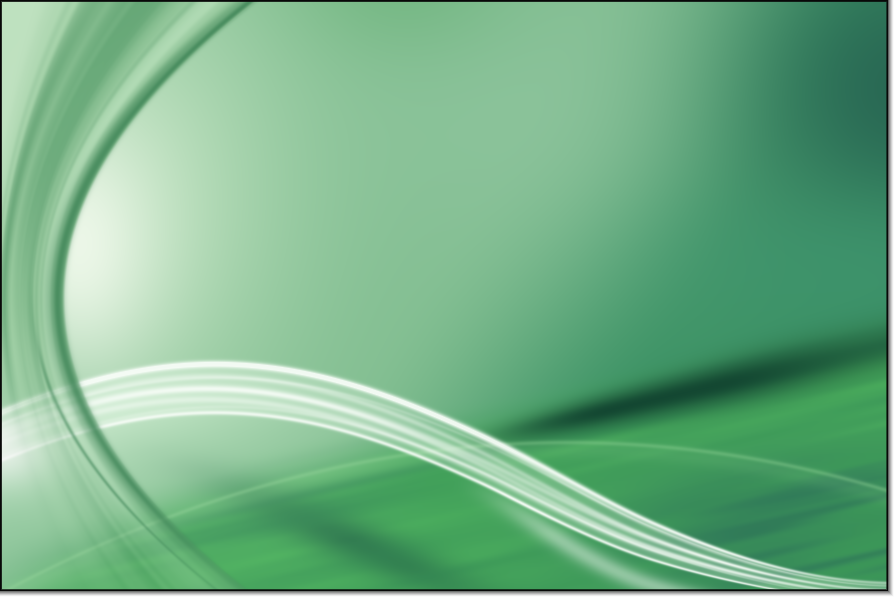
This background is drawn by a Shadertoy shader. Its source:

```glsl
// Abstract green backdrop: a soft diagonal glow, slanted blurred streaks,
// a white wave of fine strands and a bowed translucent ribbon at the left.
// Curves are closed formulas; Gaussian lines and stretched value noise add detail.

float hash(vec2 p) {
    vec3 q = fract(vec3(p.xyx) * 0.1031);
    q += dot(q, q.yzx + 33.33);
    return fract((q.x + q.y) * q.z);
}

float noise(vec2 p) {
    vec2 i = floor(p), f = fract(p);
    f = f * f * (3.0 - 2.0 * f);
    return mix(mix(hash(i), hash(i + vec2(1, 0)), f.x),
               mix(hash(i + vec2(0, 1)), hash(i + vec2(1, 1)), f.x), f.y);
}

float gauss(float d, float width) {
    return exp(-d * d / (width * width));
}

float blob(vec2 p, vec2 center, vec2 size) {
    vec2 d = (p - center) / size;
    return exp(-dot(d, d));
}

// Upper field: pale at the left, deep teal in the upper right
vec3 glowField(vec2 p) {
    float diagonal = p.x - 0.6 * p.y;
    vec3 col = mix(vec3(0.50, 0.74, 0.56), vec3(0.23, 0.57, 0.39),
                   smoothstep(0.38, 0.88, diagonal));
    col = mix(col, vec3(0.56, 0.77, 0.62), 0.7 * blob(p, vec2(0.88, 0.82), vec2(0.34, 0.3)));
    col = mix(col, vec3(0.40, 0.69, 0.46), 0.6 * blob(p, vec2(0.65, 1.04), vec2(0.2, 0.13)));
    col = mix(col, vec3(0.15, 0.39, 0.32), 0.9 * blob(p, vec2(1.52, 0.85), vec2(0.25, 0.24)));
    col = mix(col, vec3(0.25, 0.59, 0.44), 0.6 * blob(p, vec2(1.45, 0.56), vec2(0.3, 0.12)));
    col = mix(col, vec3(0.76, 0.89, 0.76), 0.8 * blob(p, vec2(0.24, 0.68), vec2(0.27, 0.42)));
    return mix(col, vec3(0.95, 0.98, 0.93), 0.9 * blob(p, vec2(0.13, 0.59), vec2(0.14, 0.22)));
}

// Lower field: vivid green with slanted streaks and a dark shaft above it
vec3 addStreaks(vec3 col, vec2 p) {
    float rise = p.y - 0.277 - 0.23 * (p.x - 0.84);
    float below = smoothstep(0.07, -0.05, rise) * smoothstep(0.2, 0.5, p.x + (0.3 - p.y));
    float grain = noise(vec2(p.x * 2.0, rise * 32.0)) * 0.6
                + noise(vec2(p.x * 4.0 + 7.0, rise * 75.0)) * 0.4;
    vec3 vivid = mix(vec3(0.22, 0.57, 0.34), vec3(0.31, 0.71, 0.37), grain);
    col = mix(col, vivid, below);

    float corner = blob(p, vec2(1.45, 0.10), vec2(0.4, 0.13));
    col = mix(col, vec3(0.14, 0.38, 0.34), corner * smoothstep(0.1, 0.75, grain) * 0.95);

    // Dark patches sinking to the right beneath the wave
    float sink = p.y - 0.12 + 0.42 * (p.x - 0.53);
    float patches = gauss(sink, 0.04) * gauss(p.x - 0.6, 0.22);
    col = mix(col, vec3(0.15, 0.42, 0.29), patches * (0.45 + 0.4 * grain));

    float shaft = gauss(rise + 0.004, 0.022 + 0.018 * smoothstep(0.8, 1.4, p.x))
                * smoothstep(0.72, 1.02, p.x) * (1.0 - 0.4 * smoothstep(1.2, 1.5, p.x));
    col = mix(col, vec3(0.06, 0.25, 0.18), shaft * 0.92);

    float arc = p.y - 0.26 + 0.28 * (p.x - 0.95) * (p.x - 0.95);
    return mix(col, vec3(0.56, 0.82, 0.58), 0.35 * gauss(arc, 0.004) + 0.13 * gauss(arc + 0.012, 0.015));
}

// White wave: bright rims, a translucent body and fine strands
vec3 addWave(vec3 col, vec2 p) {
    float crest = 0.217 + 0.178 * cos((p.x - 0.36) * 2.75) - 0.012 * smoothstep(0.8, 1.1, p.x);
    float thickness = 0.085 * mix(1.0, 0.42, smoothstep(0.85, 1.4, p.x));
    float drop = crest - p.y, s = drop / thickness;
    float leftness = 1.0 - smoothstep(0.15, 0.75, p.x);

    float haze = smoothstep(0.0, 0.05, drop) * exp(-max(drop - 0.08, 0.0) * 9.0);
    col = mix(col, vec3(0.80, 0.92, 0.81), 0.75 * haze * leftness);
    float body = smoothstep(0.0, 0.12, s) * smoothstep(1.06, 0.94, s);
    col = mix(col, vec3(0.84, 0.94, 0.85), body * (0.3 + 0.25 * leftness));

    float light = 0.9 * gauss(s - 0.05, 0.07) + 0.85 * gauss(s - 1.0, 0.045);
    for (int i = 0; i < 7; i++) {
        float k = float(i), id = hash(vec2(k, 4.0));
        float offset = 0.12 + 0.12 * k + 0.08 * sin(p.x * 3.5 + id * 6.3);
        light += (0.15 + 0.4 * id) * gauss(s - offset, 0.03 + 0.05 * id);
    }
    // Pale veil fanning out below the falling end
    light += 0.45 * gauss(s - 1.2 - 0.5 * smoothstep(0.8, 1.15, p.x), 0.25)
           * smoothstep(0.75, 0.95, p.x) * (1.0 - smoothstep(1.1, 1.3, p.x));
    light *= 1.0 - 0.5 * smoothstep(1.2, 1.48, p.x);
    col = mix(col, vec3(0.97, 0.99, 0.97), clamp(light, 0.0, 0.94));
    return mix(col, vec3(0.96), 0.7 * blob(p, vec2(0.0, 0.25), vec2(0.1, 0.06)));
}

// Bowed ribbon: t runs from its right rim (0) to its left rim (1)
vec3 addRibbon(vec3 col, vec2 p) {
    float bow = (p.y - 0.5) * (p.y - 0.5);
    float u = 0.107 + 1.3 * bow - p.x;
    float t = u / (0.1 + 0.72 * bow);
    float upper = smoothstep(0.22, 0.5, p.y);
    float inside = smoothstep(-0.003, 0.004, u);
    float strands = noise(vec2(t * 9.0, p.y * 1.5)) * 0.6 + noise(vec2(t * 24.0, p.y)) * 0.4;

    vec3 silk = mix(vec3(0.35, 0.61, 0.42), vec3(0.66, 0.84, 0.67), strands);
    silk = mix(silk, vec3(0.74, 0.89, 0.75), 0.7 * gauss(t - 0.28, 0.1));
    silk = mix(silk, vec3(0.33, 0.61, 0.41), 0.65 * gauss(t - 0.68, 0.22) * smoothstep(0.4, 0.75, p.y));
    silk = mix(silk, vec3(0.76, 0.89, 0.76), smoothstep(0.95, 1.35, t));
    col = mix(col, silk, inside * mix(0.3 * smoothstep(1.3, 0.6, t), 0.92, upper));

    float fade = smoothstep(0.0, 0.2, p.y);
    float rim = 0.8 * gauss(u - 0.009, 0.009) + 0.4 * gauss(u - 0.022, 0.012);
    float inner = 0.6 * gauss(u - 0.052, 0.004) * (1.0 - smoothstep(0.3, 0.55, p.y));
    return mix(col, vec3(0.22, 0.50, 0.32), (rim + inner) * (0.35 + 0.6 * fade) * 0.85);
}

void mainImage(out vec4 fragColor, in vec2 fragCoord) {
    vec2 p = fragCoord / iResolution.xy * vec2(1.5, 1.0);
    vec3 col = addRibbon(addWave(addStreaks(glowField(p), p), p), p);

    // Thin dark frame with a drop shadow on the right and bottom margins
    float outside = max(p.x - 1.485, 0.0135 - p.y);
    float edge = max(outside, max(0.002 - p.x, p.y - 0.998));
    vec3 margin = vec3(mix(0.42, 1.0, smoothstep(0.0, 0.012, outside)));
    col = mix(col, margin, smoothstep(0.0, 0.003, outside));
    col = mix(col, vec3(0.03), smoothstep(-0.002, 0.0, edge) * (1.0 - smoothstep(0.001, 0.003, outside)));
    fragColor = vec4(col, 1.0);
}
```
